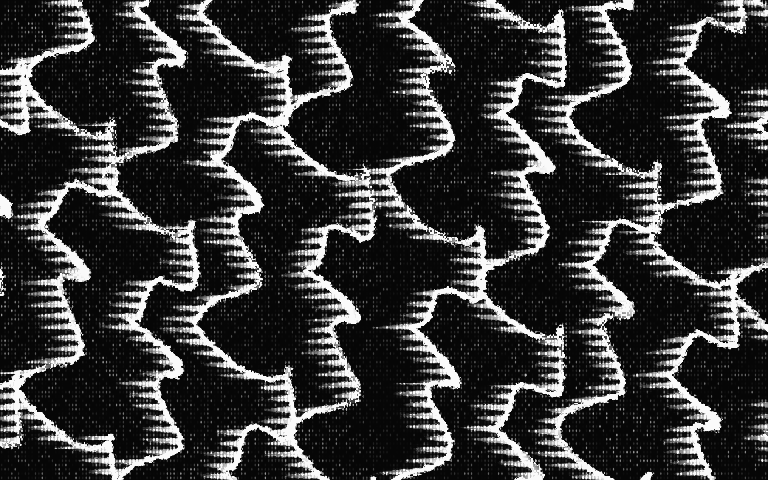
A Shadertoy shader for this pattern:

```glsl
// Jigsaw-like wavy white contours with comb hatching on black woven cloth.

float hash(vec2 p) {
    return fract(sin(dot(p, vec2(127.1, 311.7))) * 43758.5);
}

// Slow layered sines, 0 to 1, for worn and darker patches.
float patches(vec2 p) {
    return 0.5 + 0.27 * sin(7.0 * p.x + 3.0 * sin(4.0 * p.y))
               + 0.23 * sin(13.0 * p.y - 9.0 * p.x + 2.0 * sin(11.0 * p.x));
}

// One soft thread dot per cell, with random strength.
float weave(vec2 p) {
    vec2 g = p * vec2(142.0, 112.0);
    vec2 f = fract(g) - 0.5;
    return hash(floor(g)) * smoothstep(0.62, 0.12, length(f * vec2(1.2, 0.9)));
}

// Where column i starts its motif, in periods.
float columnPhase(float i) {
    return 0.12 + 0.335 * i + 0.1 * cos(1.5708 * (i - 3.6));
}

// Point on contour i at parameter t; y runs downward, period 0.65.
vec2 contour(float i, float t) {
    float a = 6.28318 * t;
    float x = 0.035 * cos(a - 0.95) + 0.066 * cos(2.0 * a - 0.75)
            + 0.014 * cos(3.0 * a - 0.31) + 0.0196 * cos(4.0 * a + 1.57)
            + 0.0086 * cos(5.0 * a - 1.92) + 0.014 * cos(6.0 * a + 1.4);
    float y = 0.0256 * cos(a + 0.87) + 0.009 * cos(2.0 * a - 2.36)
            + 0.018 * cos(4.0 * a + 2.27) + 0.0126 * cos(5.0 * a + 2.9)
            + 0.017 * cos(6.0 * a + 1.66);
    x += 0.012 * sin(4.1 * t + 2.3 * i) + 0.003 * sin(57.0 * t + i);
    y += 0.004 * sin(23.0 * t + 4.0 * i);
    float column = 0.183 * i + 0.03 * step(4.5, i) - 0.036;
    return vec2(column + x, 0.65 * (t + columnPhase(i)) + 0.016 + y);
}

float segmentDistance(vec2 p, vec2 a, vec2 b) {
    vec2 ab = b - a;
    return length(p - a - ab * clamp(dot(p - a, ab) / dot(ab, ab), 0.0, 1.0));
}

void mainImage(out vec4 fragColor, in vec2 fragCoord) {
    vec2 p = fragCoord / iResolution.y;
    p.y = 1.0 - p.y;
    float soft = 1.0 / iResolution.y;

    // Distance to the contours, and the first crossing to the right.
    float edge = 1.0, reach = 1.0, facing = 0.0;
    float first = floor(p.x / 0.183) - 1.0;
    for (int c = 0; c < 4; c++) {
        float i = first + float(c);
        float start = floor(((p.y - 0.016) / 0.65 - columnPhase(i)) * 40.0) - 8.0;
        vec2 a = contour(i, start / 40.0);
        for (int k = 1; k <= 17; k++) {
            float t = (start + float(k)) / 40.0;
            vec2 b = contour(i, t);
            float nose = (fract(t) - 0.47) / 0.035;
            float halfWidth = 0.0058 + 0.005 * exp(-nose * nose);
            edge = min(edge, segmentDistance(p, a, b) - halfWidth);
            if ((a.y > p.y) != (b.y > p.y)) {
                float dx = mix(a.x, b.x, (p.y - a.y) / (b.y - a.y)) - p.x;
                if (dx > 0.0 && dx < reach) {
                    reach = dx;
                    facing = step(a.y, b.y);
                }
            }
            a = b;
        }
    }

    float grain = weave(p);
    float fleck = hash(floor(p * vec2(310.0, 240.0)));
    float worn = patches(p * 1.7 + 3.0);

    // Woven ground, darkest along the central gutter.
    float gutter = 1.0 - 0.6 * exp(-pow((p.x - 0.82) / 0.06, 2.0));
    float tone = 0.025 + 0.55 * pow(grain, 3.5) * gutter * (0.55 + 0.6 * patches(p));

    // Comb teeth that taper and break up to the left of each contour.
    float row = p.y * 43.0 + 0.25 * sin(p.x * 9.0);
    float size = 0.055 + 0.045 * hash(vec2(floor(row), first));
    float fade = clamp(1.0 - reach / size, 0.0, 1.0) * facing;
    float tooth = 0.3 * pow(fade, 0.6) + 0.12 * (fleck - 0.5);
    float across = abs(fract(row) - 0.5) - tooth;
    float teeth = smoothstep(43.0 * soft, -43.0 * soft, across) * smoothstep(0.0, 0.25, fade);
    teeth *= clamp(0.25 + 1.1 * fade + 0.9 * (grain - 0.4), 0.0, 1.0);
    tone = max(tone, teeth);
    tone += 0.4 * fade * grain;

    // Rough white line, scuffed in worn patches, with stray flecks beside it.
    float rough = edge + 0.0045 * (fleck - 0.5) + 0.002 * sin(p.x * 170.0 + 3.0 * sin(p.y * 140.0));
    float line = smoothstep(0.6 * soft, -0.8 * soft, rough);
    line *= 1.0 - 0.75 * smoothstep(0.55, 0.95, worn) * step(0.5, fleck);
    float halo = smoothstep(0.016, 0.0, edge) * smoothstep(0.35, 0.85, grain) * (0.3 + worn);
    tone = max(tone, max(line, 0.7 * halo));

    fragColor = vec4(vec3(min(tone, 0.98)), 1.0);
}
```
